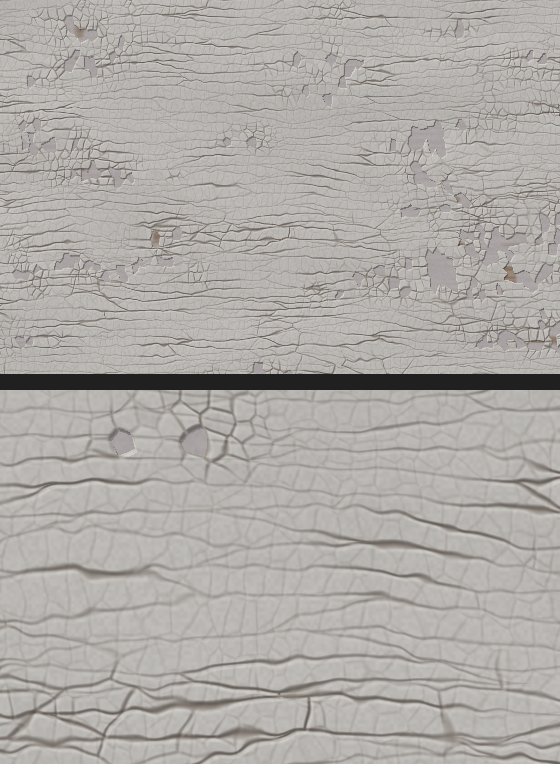
Top, the full canvas; bottom, a detail of the centre.
A WebGL 1 fragment shader for this texture:

```glsl
precision highp float;
uniform vec2 u_resolution;

vec2 hash2(vec2 p) {
  vec3 q = fract(p.xyx * vec3(0.1031, 0.1030, 0.0973));
  q += dot(q, q.yzx + 33.33);
  return fract((q.xx + q.yz) * q.zy);
}

float noise(vec2 p) {
  vec2 i = floor(p), f = fract(p);
  f *= f * (3.0 - 2.0 * f);
  return mix(mix(hash2(i).x, hash2(i + vec2(1, 0)).x, f.x),
             mix(hash2(i + vec2(0, 1)).x, hash2(i + vec2(1, 1)).x, f.x), f.y);
}

float fbm(vec2 p) {
  float sum = 0.0, amp = 0.52;
  for (int i = 0; i < 4; i++) {
    sum += amp * noise(p);
    p = p * 2.07 + 13.7;
    amp *= 0.5;
  }
  return sum;
}

// Distance to the nearest cell border in canvas units, and the cell centre
vec3 cells(vec2 p, vec2 scale) {
  vec2 x = p * scale, home = floor(x), near = vec2(0.0), best = home;
  float nearest = 9.0;
  for (int j = -1; j <= 1; j++)
    for (int i = -1; i <= 1; i++) {
      vec2 n = home + vec2(i, j);
      vec2 a = n + 0.08 + 0.84 * hash2(n) - x;
      if (dot(a, a) < nearest) { nearest = dot(a, a); near = a; best = n; }
    }
  float border = 1.0;
  for (int j = -1; j <= 1; j++)
    for (int i = -1; i <= 1; i++) {
      if (i == 0 && j == 0) continue;
      vec2 n = best + vec2(i, j);
      vec2 b = n + 0.08 + 0.84 * hash2(n) - x, across = b - near;
      border = min(border, dot(0.5 * (near + b), across) / length(across * scale));
    }
  return vec3(max(border, 0.0), (best + 0.08 + 0.84 * hash2(best)) / scale);
}

// How weathered the paint is: worst in a band at the lower right
float wear(vec2 p) {
  vec2 band = (p - vec2(1.34, 0.38)) * vec2(2.4, 10.0);
  vec2 corner = (p - vec2(1.1, 0.2)) * vec2(1.6, 3.2);
  return fbm(p * vec2(4.5, 11.0) + 4.0) + 0.25 * exp(-dot(band, band))
       + 0.12 * exp(-dot(corner, corner)) + 0.03 * (1.0 - p.y);
}

// Paint cover in x, flake tilt in y, missing flake in z
vec3 paintLayer(vec2 p) {
  float worn = smoothstep(0.5, 0.75, wear(p));
  vec2 warp = vec2(noise(p * 9.0), noise(p * vec2(5.0, 9.0) + 31.0)) - 0.5;
  vec2 q = p + warp * vec2(0.03, 0.035);
  q += 0.007 * (vec2(noise(p * 50.0), noise(p * 55.0 + 17.0)) - 0.5);
  float ragged = pow(noise(p * vec2(50.0, 70.0)), 4.0);

  // Small upright flakes with hairline cracks
  vec3 flake = cells(q, vec2(52.0, 40.0));
  vec2 chance = hash2(floor(flake.yz * 997.0));
  float missing = step(0.79, wear(flake.yz) + 0.24 * (chance.x - 0.5));
  float fine = smoothstep(0.0, 0.0026 + 0.004 * ragged * worn, flake.x);
  float cover = mix(1.0, fine, 0.09 + 0.6 * worn * smoothstep(0.3, 0.75, noise(p * 19.0)));

  // Long cracks along the boards
  float along = cells(q + 3.0, vec2(4.0, 40.0)).x;
  float open = smoothstep(0.35, 0.9, noise(p * vec2(7.0, 24.0) + 8.0));
  cover *= mix(1.0, smoothstep(0.0, 0.0025 + 0.007 * ragged * open, along), 0.2 + 0.6 * open);

  // Curved cracks, mostly in the lower half
  float curved = cells(q + 7.0, vec2(10.0, 20.0)).x;
  float low = smoothstep(0.75, 0.35, p.y) * smoothstep(0.4, 0.8, noise(p * vec2(4.0, 8.0) + 21.0));
  cover *= mix(1.0, smoothstep(0.0, 0.0027 + 0.005 * ragged, curved), 0.6 * low);

  return vec3(cover * (1.0 - missing), worn * (chance.y - 0.5), missing);
}

void main() {
  vec2 p = gl_FragCoord.xy / u_resolution.y;
  vec3 layer = paintLayer(p);
  float relief = layer.x - paintLayer(p + vec2(-0.0022, 0.0034)).x;

  // Paint with soft stains and fine grain
  float stain = fbm(p * vec2(2.5, 7.0) + 50.0) - 0.5;
  float grain = noise(p * 310.0) - 0.5;
  vec3 paint = vec3(0.727, 0.717, 0.702) + 0.065 * stain + 0.04 * grain + 0.04 * layer.y;

  // Bare undercoat, a little exposed wood, and dark crack floors
  float fibre = noise(p * vec2(14.0, 190.0)) - 0.5;
  vec3 bare = vec3(0.66, 0.637, 0.638) + 0.04 * fibre + 0.03 * grain;
  float wood = smoothstep(0.8, 0.9, noise(p * vec2(14.0, 32.0) + 90.0));
  bare = mix(bare, vec3(0.51, 0.42, 0.34) + 0.15 * fibre, 0.7 * wood);
  vec3 ground = mix(vec3(0.5, 0.46, 0.425), bare, layer.z);

  // Lifted rims catch light and cast short shadows
  vec3 color = mix(ground, paint, layer.x);
  color += 0.085 * max(relief, 0.0);
  color *= 1.0 - 0.34 * max(-relief, 0.0);
  gl_FragColor = vec4(color, 1.0);
}
```
